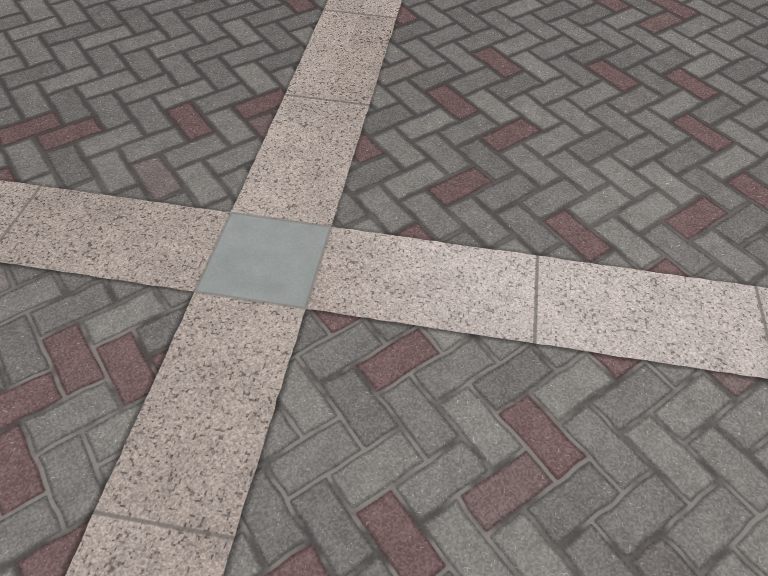
This texture is drawn by a Shadertoy shader. Its source:

```glsl
const float BRICK_WIDTH = 0.333;
const float SLAB_LENGTH = 1.97;

float hash(vec2 p) {
    vec3 q = fract(vec3(p.xyx) * 0.1031);
    q += dot(q, q.yzx + 33.33);
    return fract((q.x + q.y) * q.z);
}

float noise(vec2 p) {
    vec2 i = floor(p), f = fract(p);
    f = f * f * (3.0 - 2.0 * f);
    return mix(mix(hash(i), hash(i + vec2(1, 0)), f.x),
               mix(hash(i + vec2(0, 1)), hash(i + vec2(1, 1)), f.x), f.y);
}

float fbm(vec2 p) {
    float sum = 0.0, amp = 0.5;
    for (int i = 0; i < 4; i++) {
        sum += amp * noise(p);
        p = p * 2.03 + 17.3;
        amp *= 0.5;
    }
    return sum;
}

// Horizon line; its value grows towards the viewer
float nearness(vec2 p) {
    return p.y - 0.0386 * p.x + 0.9277;
}

// Perspective to ground plane, where the crossing tile is the unit square
vec2 groundPlane(vec2 p) {
    float across = 7.0 * (p.x + 0.457 * p.y - 0.5694);
    float along = 9.71 * (p.y - 0.1406 * p.x - 0.3125);
    return vec2(across, along) / nearness(p);
}

// Herringbone: returns brick id, distance inside its edge, orientation
vec4 herringbone(vec2 c) {
    vec2 cell = floor(c), f = fract(c);
    float m = mod(cell.x - cell.y, 4.0);
    bool lengthwise = m < 1.5;
    vec2 local = lengthwise ? vec2(f.x + m, f.y) : vec2(f.y + 3.0 - m, f.x);
    vec2 id = cell - (lengthwise ? vec2(m, 0.0) : vec2(0.0, 3.0 - m));
    float radius = 0.09;
    vec2 q = abs(local - vec2(1.0, 0.5)) - vec2(1.0, 0.5) + radius;
    float inside = radius - length(max(q, 0.0)) - min(max(q.x, q.y), 0.0);
    return vec4(id, inside, lengthwise ? 1.0 : 0.0);
}

vec3 brickPaving(vec2 g, vec2 p, float blur) {
    vec2 c = vec2(g.x - g.y, g.x + g.y) * 0.7071 / BRICK_WIDTH - vec2(0.076, 10.36);
    c.x -= g.y < 0.5 ? 1.25 : 0.0;
    c += 0.06 * (vec2(noise(c * 2.3), noise(c * 2.3 + 40.0)) - 0.5);
    vec4 brick = herringbone(c);
    vec2 id = brick.xy + 71.0 * brick.w + 200.0;

    // Grey bricks with a scatter of faded red ones
    float tone = hash(id);
    float red = smoothstep(0.84, 0.88, hash(id + 53.7));
    vec3 col = mix(vec3(0.435, 0.42, 0.41), vec3(0.515, 0.50, 0.485), tone);
    col = mix(col, vec3(0.44, 0.352, 0.35), red * 0.9);
    col *= 0.92 + 0.17 * fbm(c * 3.0);
    col += 0.11 * (noise(g * 75.0) - 0.5);
    col += 0.13 * smoothstep(0.86, 1.0, noise(g * 52.0 + 9.0));

    // Shadowed rims around sandy joints
    float edge = brick.z;
    float rim = 1.0 - smoothstep(0.05, 0.13 + blur, edge);
    float joint = 1.0 - smoothstep(0.025 - 0.2 * blur, 0.045 + blur, edge);
    float sand = smoothstep(0.25, 0.65, fbm(c * 1.4 + 5.0)) * smoothstep(0.1, 0.7, p.y);
    col *= 1.0 - 0.26 * rim;
    col = mix(col, mix(vec3(0.31, 0.30, 0.295), vec3(0.57, 0.55, 0.53), sand), joint * 0.75);

    // Uneven daylight
    float light = mix(0.94, 1.04, smoothstep(0.0, 0.7, p.y));
    light += 0.06 * smoothstep(0.5, 1.2, p.x) * (1.0 - smoothstep(0.4, 0.9, p.y));
    return col * light;
}

vec3 graniteSlab(vec2 g, vec2 p, vec2 id) {
    float glow = exp(-dot((p - vec2(0.85, 0.46)) * vec2(1.7, 3.5),
                          (p - vec2(0.85, 0.46)) * vec2(1.7, 3.5)));
    float rightSide = smoothstep(0.5, 0.9, p.x) * smoothstep(0.15, 0.4, p.y);
    vec3 col = mix(vec3(0.635, 0.592, 0.565), vec3(0.71, 0.672, 0.655), rightSide);
    col += 0.055 * glow + 0.05 * (hash(id + 31.0) - 0.5);
    col *= 0.92 + 0.17 * fbm(g * 4.0 + id);
    float grain = noise(g * 48.0);
    col += 0.17 * (noise(g * 85.0 + 3.0) - 0.5);
    col -= 0.19 * smoothstep(0.68, 0.95, grain);
    return col + vec3(0.06, 0.045, 0.035) * smoothstep(0.5, 0.1, grain);
}

vec3 crossingTile(vec2 g) {
    return vec3(0.585, 0.60, 0.592) + 0.07 * (fbm(g * 6.0) - 0.5)
         + 0.03 * (noise(g * 80.0) - 0.5);
}

void mainImage(out vec4 fragColor, in vec2 fragCoord) {
    vec2 p = vec2(fragCoord.x, iResolution.y - fragCoord.y) / iResolution.y;
    vec2 g = groundPlane(p);
    float pixel = 8.0 / (nearness(p) * iResolution.y);

    // Crossing bands and their slab joints
    vec2 outside = abs(g - 0.5) - 0.5;
    float ragged = 0.018 * (fbm(g * 9.0) - 0.47);
    float band = min(outside.x, outside.y) + ragged;
    float run = max(outside.x, outside.y);
    float seam = abs(run - SLAB_LENGTH * max(round(run / SLAB_LENGTH), 0.0));
    vec2 slabId = floor(outside / SLAB_LENGTH) + step(0.5, g) * 7.0 + 20.0;

    vec3 stone = mix(crossingTile(g), graniteSlab(g, p, slabId),
                     smoothstep(-pixel, pixel, run));
    float seamLine = 1.0 - smoothstep(0.006, 0.014 + pixel, seam);
    stone = mix(stone, vec3(0.43, 0.41, 0.39), seamLine * (run < 0.5 ? 0.4 : 0.7));

    vec3 paving = brickPaving(g, p, pixel / BRICK_WIDTH);
    float shade = 1.0 - smoothstep(0.0, 0.06, band);
    paving *= 1.0 - shade * (g.y > 0.5 ? 0.38 : 0.22);

    vec3 col = mix(stone, paving, smoothstep(-pixel * 0.7, pixel * 0.7, band));
    fragColor = vec4(clamp(col, 0.0, 1.0), 1.0);
}
```
